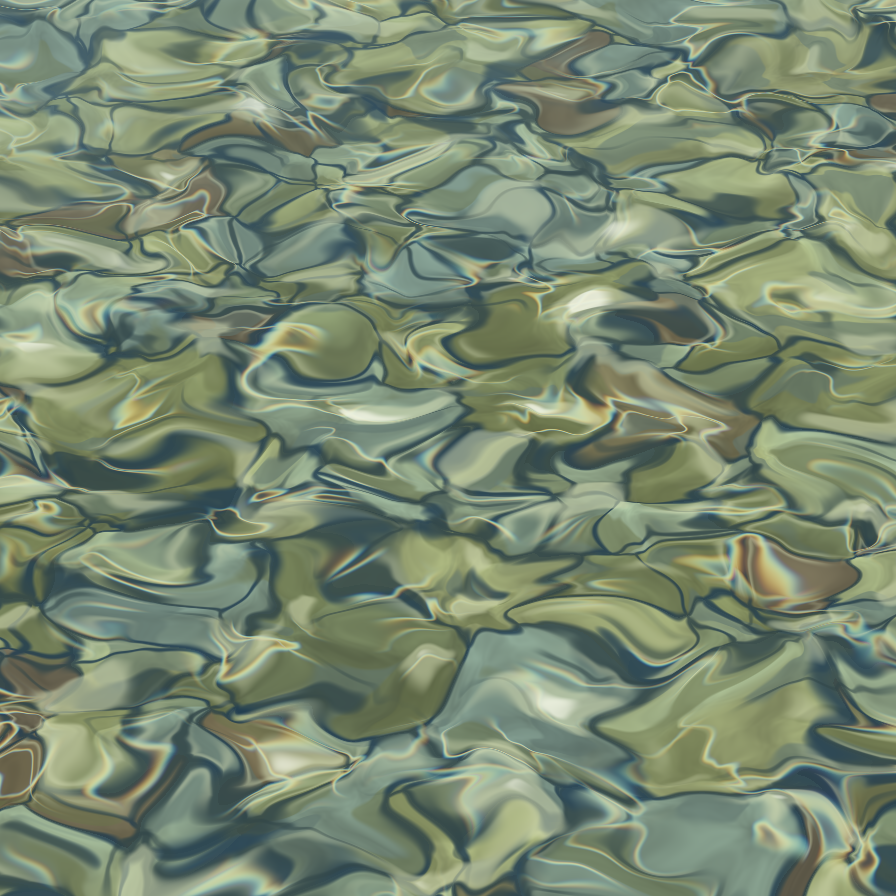
Give the GLSL for this texture, as a WebGL 1 fragment shader.

```glsl
precision highp float;
// Sunlit pebbles seen through clear, rippling shallow water.
uniform vec2 u_resolution;

const vec3 SAGE = vec3(0.56, 0.64, 0.53);
const vec3 OLIVE = vec3(0.59, 0.63, 0.44);
const vec3 TEAL = vec3(0.44, 0.54, 0.51);
const vec3 MOSS = vec3(0.41, 0.45, 0.29);
const vec3 BROWN = vec3(0.40, 0.35, 0.27);
const vec3 SHADOW = vec3(0.19, 0.27, 0.28);
const vec3 DEEP_BLUE = vec3(0.12, 0.23, 0.31);
const vec3 SUNLIGHT = vec3(0.83, 0.86, 0.70);
const vec3 GLINT = vec3(0.96, 0.97, 0.91);
const vec3 SKY = vec3(0.57, 0.67, 0.65);

vec2 hash2(vec2 cell) {
  vec3 q = fract(cell.xyx * vec3(0.1031, 0.1030, 0.0973));
  q += dot(q, q.yzx + 33.33);
  return fract((q.xx + q.yz) * q.zy);
}

float cornerSlope(vec2 cell, vec2 corner, vec2 f) {
  float angle = 6.2832 * hash2(cell + corner).x;
  return dot(vec2(cos(angle), sin(angle)), f - corner);
}

float gradientNoise(vec2 p) {
  vec2 cell = floor(p), f = fract(p);
  vec2 fade = f * f * f * (f * (f * 6.0 - 15.0) + 10.0);
  vec2 e = vec2(0.0, 1.0);
  return mix(
    mix(cornerSlope(cell, e.xx, f), cornerSlope(cell, e.yx, f), fade.x),
    mix(cornerSlope(cell, e.xy, f), cornerSlope(cell, e.yy, f), fade.x), fade.y);
}

vec2 noise2(vec2 p) {
  return vec2(gradientNoise(p), gradientNoise(p + vec2(37.2, 11.7)));
}

// Voronoi stones: x = gap distance, y = stone id, zw = offset from centre.
vec4 pebbles(vec2 p) {
  vec2 cell = floor(p), offset = vec2(0.0);
  float nearest = 8.0, second = 8.0, id = 0.0;
  for (int j = -1; j <= 1; j++) {
    for (int i = -1; i <= 1; i++) {
      vec2 neighbour = cell + vec2(float(i), float(j));
      vec2 toPoint = p - neighbour - 0.1 - 0.8 * hash2(neighbour);
      float d = length(toPoint);
      if (d < nearest) {
        second = nearest;
        nearest = d;
        offset = toPoint;
        id = hash2(neighbour + 71.0).y;
      } else {
        second = min(second, d);
      }
    }
  }
  return vec4(second - nearest, id, offset);
}

// Farther water, towards the top, is compressed vertically.
vec2 perspective(vec2 uv) {
  return vec2((uv.x - 0.5) * (7.0 + 3.0 * uv.y), uv.y * (10.5 + 5.5 * uv.y)) + 40.0;
}

vec2 bendByRipples(vec2 p) {
  p += 0.75 * noise2(p * 0.75);
  p += 0.38 * noise2(p * 1.6 + 9.0);
  return p + 0.10 * noise2(p * 3.7 + 23.0);
}

vec3 stoneTint(float id, vec2 p) {
  float patches = gradientNoise(p * 0.6 + 5.0);
  vec3 tint = mix(SAGE, OLIVE, smoothstep(-0.35, 0.35, patches + id - 0.5));
  tint = mix(tint, TEAL, 0.8 * smoothstep(0.60, 0.75, fract(id * 7.3)));
  tint = mix(tint, MOSS, 0.75 * smoothstep(0.72, 0.85, fract(id * 11.9)));
  return mix(tint, BROWN, 0.8 * smoothstep(0.85, 0.93, fract(id * 17.7)));
}

// Bright contour of a noise field, its colours split by refraction.
vec3 caustic(float field, float width) {
  vec3 split = abs(field + vec3(-0.2, 0.0, 0.25) * width);
  return 1.0 - smoothstep(vec3(0.0), vec3(width), split);
}

void main() {
  vec2 uv = gl_FragCoord.xy / u_resolution;
  vec2 bed = perspective(uv);
  vec2 bent = bendByRipples(bed);

  // Large stones, with clusters of small ones between them
  vec4 large = pebbles(bent * 0.58);
  vec4 small = pebbles(bent * 1.2 + 17.0);
  vec4 stone = large;
  if (large.y < 0.5) stone = vec4(min(small.x, large.x * 2.0), small.yzw);
  vec3 color = stoneTint(stone.y, bent);

  // Rounded shading, mottling and refracted patches
  float mottle = gradientNoise(bent * 2.3 + 61.0);
  float grain = gradientNoise(bent * vec2(11.0, 8.0));
  color *= 0.99 + 0.20 * stone.w + 0.26 * mottle + 0.06 * grain;
  float swirl = gradientNoise(bent * vec2(1.2, 1.5) + 83.0);
  color = mix(color, MOSS, 0.5 * smoothstep(0.17, 0.25, swirl));
  color = mix(color, TEAL * 0.85, 0.55 * smoothstep(0.20, 0.27, -swirl));

  // Dark gaps of uneven width and deep pockets
  float spread = gradientNoise(bed * 0.8 + 29.0);
  float gapWidth = 0.07 + 0.26 * smoothstep(0.0, 0.45, spread);
  float gap = 1.0 - smoothstep(gapWidth * 0.25, gapWidth + 0.04, stone.x);
  vec3 shade = mix(SHADOW, DEEP_BLUE, smoothstep(-0.1, 0.3, mottle));
  color = mix(color, shade, 0.82 * gap);
  float pocket = gradientNoise(bent * vec2(0.9, 1.3) + 103.0);
  color = mix(color, shade, 0.75 * smoothstep(0.32, 0.42, pocket));

  // Thin ripple outlines and flat dark strokes
  float ripple = gradientNoise(bent * vec2(0.75, 1.3) + 131.0);
  float stroke = 1.0 - smoothstep(0.01, 0.055, abs(ripple));
  color = mix(color, SHADOW, 0.55 * stroke * smoothstep(-0.15, 0.2, spread));

  // Sun focused into curved lines and soft pools
  float sunny = smoothstep(-0.12, 0.25, gradientNoise(bed * 0.9 + 151.0));
  vec3 lines = max(caustic(swirl - 0.11, 0.065), 0.8 * caustic(ripple + 0.13, 0.05));
  color = mix(color, SUNLIGHT, 0.85 * sunny * lines);
  float rim = smoothstep(0.10, 0.17, stone.x) - smoothstep(0.17, 0.30, stone.x);
  color = mix(color, SUNLIGHT, 0.40 * rim * sunny);
  float pool = gradientNoise(bent * vec2(1.1, 1.7) + 173.0);
  color = mix(color, SUNLIGHT, 0.55 * smoothstep(0.16, 0.36, pool));
  color = mix(color, GLINT, 0.8 * sunny * smoothstep(0.42, 0.50, pool));

  // Pale sky reflected in the distance
  float sheen = smoothstep(0.5, 1.0, uv.y) * (1.0 - 0.6 * uv.x);
  color = mix(color, SKY, sheen * (0.25 + 0.3 * gradientNoise(bed * vec2(0.6, 1.6))));
  gl_FragColor = vec4(clamp(color, 0.0, 1.0), 1.0);
}
```
